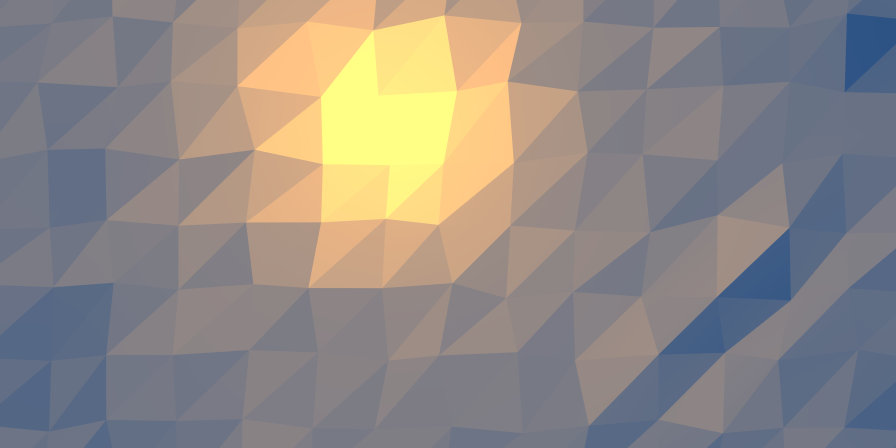
Write a Shadertoy shader that draws this background.

```glsl
// Low-poly sunset: a jittered triangle mesh lit by a warm glow fading into dusk blue.

float hash(vec2 p) {
    return fract(sin(dot(p, vec2(12.9898, 78.233))) * 43758.5453);
}

// Grid corner pushed off its place
vec2 corner(vec2 id) {
    return id + 0.28 * (vec2(hash(id), hash(id + 37.0)) - 0.5);
}

// Signed distance to the line a-b, positive on its left
float side(vec2 p, vec2 a, vec2 b) {
    vec2 e = normalize(b - a), q = p - a;
    return e.x * q.y - e.y * q.x;
}

float coverage(vec2 p, vec2 a, vec2 b, vec2 c, float pixel) {
    float d = min(side(p, a, b), min(side(p, b, c), side(p, c, a)));
    return clamp(0.5 + d / pixel, 0.0, 1.0);
}

float spot(vec2 p, vec2 center, float tightness) {
    vec2 q = p - center;
    return exp(-tightness * dot(q, q));
}

// Warmth of the light at a point of the mesh
float warmth(vec2 p) {
    float d = length(p - vec2(-0.9, 1.5));
    float w = 0.35 + 0.45 * exp(-d / 4.0) + exp(-d * d / 2.6);

    // Dark diagonal streak with paler flanks
    float across = p.x - p.y - 5.5, along = p.x + p.y - 2.4;
    w -= 0.23 * cos(3.14159 * across) * exp(-0.5 * across * across - 0.1 * along * along);

    // Cool patches toward the borders
    w -= 0.22 * spot(p, vec2(6.4, 2.7), 3.0);
    w -= 0.16 * spot(p, vec2(6.8, -2.7), 1.2);
    w -= 0.10 * spot(p, vec2(-5.5, 1.0), 1.5);
    w -= 0.08 * spot(p, vec2(-6.0, -2.3), 0.4);
    return w;
}

// Dusk blue through tan to yellow
vec3 ramp(float w) {
    return clamp(vec3(w, 0.235 + 0.515 * w, 0.52), 0.0, 1.0);
}

void mainImage(out vec4 fragColor, in vec2 fragCoord) {
    // Mesh units: one cell is 0.15 of the canvas height
    float pixel = 1.0 / (0.15 * iResolution.y);
    vec2 p = (fragCoord - 0.5 * iResolution.xy) * pixel;
    vec2 base = floor(p);
    vec3 sum = vec3(0.0);
    float total = 0.0;

    // Two facets in each nearby cell, split by the rising diagonal
    for (int y = -1; y <= 1; y++)
    for (int x = -1; x <= 1; x++) {
        vec2 id = base + vec2(x, y);
        vec2 a = corner(id), c = corner(id + 1.0);
        for (int k = 0; k < 2; k++) {
            bool lower = k == 0;
            vec2 b = lower ? corner(id + vec2(1, 0)) : c;
            vec2 e = lower ? c : corner(id + vec2(0, 1));
            float cover = coverage(p, a, b, e, pixel);
            vec2 middle = id + (lower ? vec2(0.667, 0.333) : vec2(0.333, 0.667));
            float shade = warmth(mix(middle, p, 0.08)) + 0.13 * (hash(middle * 3.0 + 11.0) - 0.5);
            sum += cover * ramp(shade);
            total += cover;
        }
    }
    fragColor = vec4(sum / max(total, 0.001), 1.0);
}
```
